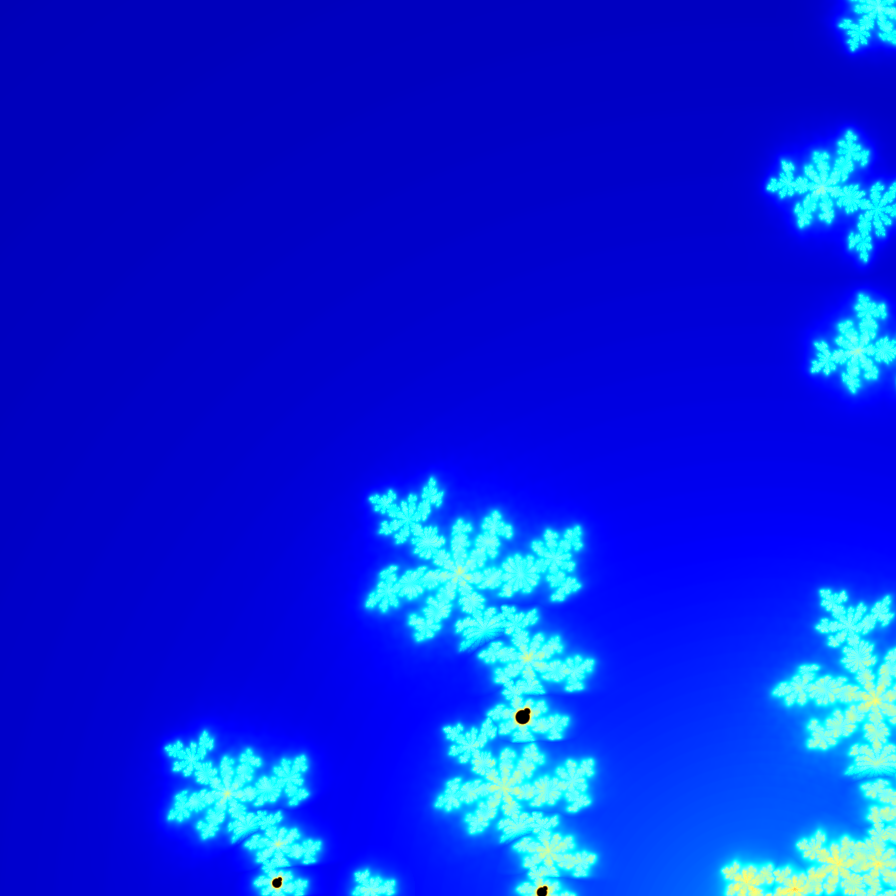
A Shadertoy shader for this background:

```glsl
// Frosty fractal dendrites: glowing seven-armed snowflakes in cyan on deep blue.

// Julia parameter whose fixed point is the hub of seven branching arms
const vec2 SEED = vec2(-0.67016, 0.45827);
const vec2 HUB = vec2(-0.4868, 0.2320);
const vec2 CREST = vec2(-0.902, -0.432); // direction of the longest free arm
const int STEPS = 70;

vec2 cmul(vec2 a, vec2 b) {
    return vec2(a.x * b.x - a.y * b.y, a.x * b.y + a.y * b.x);
}

vec2 turn(vec2 p, float angle) {
    return cmul(p, vec2(cos(angle), sin(angle)));
}

vec2 hashGradient(vec2 cell) {
    float a = 6.2832 * fract(sin(dot(cell, vec2(127.1, 311.7))) * 4375.85);
    return vec2(cos(a), sin(a));
}

float gradientNoise(vec2 p) {
    vec2 i = floor(p), f = fract(p);
    vec2 u = f * f * f * (f * (f * 6.0 - 15.0) + 10.0);
    vec2 e = vec2(0.0, 1.0);
    float low = mix(dot(hashGradient(i), f),
                    dot(hashGradient(i + e.yx), f - e.yx), u.x);
    float high = mix(dot(hashGradient(i + e.xy), f - e.xy),
                     dot(hashGradient(i + e.yy), f - e.yy), u.x);
    return mix(low, high, u.y);
}

// Ramp: navy, blue, cyan, pale mint, yellow, red
vec3 heatRamp(float v) {
    vec3 rise = 4.0 * v + vec3(-1.5, -0.5, 0.5);
    vec3 fall = vec3(4.5, 3.5, 2.95) - 4.0 * v;
    return clamp(min(rise, fall), 0.0, 1.0);
}

// Estimated distance to the dendrite, in units of the Julia plane
float dendriteDistance(vec2 z) {
    vec2 slope = vec2(1.0, 0.0);
    for (int i = 0; i < STEPS; i++) {
        slope = 2.0 * cmul(z, slope);
        z = cmul(z, z) + SEED;
        float r2 = dot(z, z);
        if (r2 > 1e4) return 0.5 * sqrt(r2) * log(r2) / length(slope);
    }
    return 0.0;
}

// Lengthens the side arms, leaving trunk and crest as they are
vec2 stretchSides(vec2 q) {
    vec2 dir = q / max(length(q), 1e-5);
    float along = max(max(dir.x, dot(dir, CREST)), 0.0);
    return q * mix(0.70, 1.0, pow(along, 4.0));
}

// Glow of one flake; its trunk leaves the centre along the given angle
float flakeGlow(vec2 p, vec2 centre, float size, float angle, float trunkEnd) {
    vec2 q = turn(p - centre, -angle) / size;
    float reach = length(q);
    if (reach > 3.8) return 0.0;
    float haze = 0.05 * exp(-reach * reach / 2.8);
    if (q.x > trunkEnd) return haze;
    vec2 z = cmul(HUB, vec2(1.0, 0.0) - stretchSides(q));
    float d = dendriteDistance(z) * size / length(HUB);
    float glow = 0.23 * exp(-d / 0.0026) + 0.08 * exp(-d / 0.009);
    glow += 0.09 * exp(-reach / 0.2);
    return haze + glow * (1.0 - smoothstep(trunkEnd - 0.35, trunkEnd, q.x));
}

// A strand: large head, smaller companion, and a knot flake around the seed
float strandGlow(vec2 p, vec4 s, vec2 knot) {
    vec2 companion = s.xy + s.z * turn(vec2(1.688, 0.461), s.w);
    float glow = flakeGlow(p, s.xy, s.z, s.w, 1.3);
    glow = max(glow, flakeGlow(p, companion, 0.5 * s.z, s.w - 0.4, 1.3));
    return max(glow, flakeGlow(p, knot, 0.35 * s.z, s.w - 0.4, 1.3));
}

// Signed distance to the dark seed: a round body with a small bud
float seedDistance(vec2 p, vec2 centre, float size) {
    vec2 q = (p - centre) / size;
    float body = length(q) - 0.11;
    float bud = length(q - vec2(0.07, 0.09)) - 0.05;
    return min(body, bud) * size;
}

// Blue field brightening toward the lower right, in soft contour bands
float fieldLevel(vec2 p) {
    float level = 0.05 + 0.22 * exp(-length(p - vec2(0.85, -0.05)) / 0.40);
    float t = level / 0.0045;
    float banded = (floor(t) + smoothstep(0.8, 1.0, fract(t))) * 0.0045;
    return mix(level, banded, 0.6);
}

void mainImage(out vec4 fragColor, in vec2 fragCoord) {
    vec2 p = fragCoord / iResolution.y;
    float pixel = 1.0 / iResolution.y;

    // Each entry: centre, size, trunk angle
    vec4 strands[4] = vec4[4](
        vec4(0.512, 0.359, 0.070, -1.15), vec4(0.562, 0.121, 0.050, -1.22),
        vec4(0.254, 0.115, 0.046, -1.07), vec4(0.977, 0.219, 0.073, -1.55));
    vec4 flakes[7] = vec4[7](
        vec4(0.918, 0.792, 0.033, -0.40), vec4(0.957, 0.609, 0.030, 0.0),
        vec4(0.980, 0.992, 0.030, 0.6), vec4(0.935, 0.035, 0.027, -0.9),
        vec4(0.414, 0.008, 0.013, -1.2), vec4(0.833, 0.015, 0.016, -0.9),
        vec4(0.887, 0.008, 0.016, -1.1));

    // Gather the brightest glow and the nearest dark seed
    float glow = 0.0, seed = 1.0;
    for (int i = 0; i < 4; i++) {
        vec4 s = strands[i];
        vec2 knot = s.xy + s.z * turn(vec2(2.494, 0.0), s.w);
        glow = max(glow, strandGlow(p, s, knot));
        if (i < 3) seed = min(seed, seedDistance(p, knot, s.z));
    }
    for (int i = 0; i < 7; i++) {
        vec4 f = flakes[i];
        glow = max(glow, flakeGlow(p, f.xy, f.z, f.w, 3.6));
    }

    // Frost sparkle, warm seed rims, then the dark seeds themselves
    glow *= 1.0 + 0.25 * gradientNoise(p * 110.0);
    float level = fieldLevel(p) + glow;
    level = mix(level, 0.72, exp(-max(seed, 0.0) / 0.0018));
    vec3 color = heatRamp(level) * smoothstep(-pixel, pixel, seed);
    fragColor = vec4(color, 1.0);
}
```
